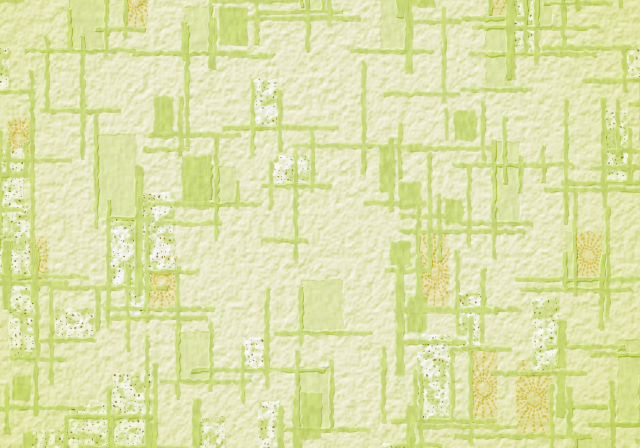
Reproduce this pattern procedurally as a WebGL 1 fragment shader.

```glsl
precision highp float;
uniform vec2 u_resolution;

#define CELL 0.20          // spacing of the motifs, in canvas heights
#define PRESENCE 0.95      // share of motifs that are drawn
#define LINE_WIDTH 0.0048  // half width of a thin line
#define RAGGED 0.0058      // wobble of all outlines
#define SOFTNESS 0.0016    // outline blur
#define GRAIN 82.0         // frequency of the plaster bumps
#define GRAIN_DEPTH 0.9    // height of the plaster bumps
#define EMBOSS 0.0036      // reach of the relief shading
#define DOT_PITCH 0.0115   // spacing of the specks
#define RAYS 22.0          // rays in a stippled burst
#define VIGNETTE 0.55      // strength of the green edge tint

const vec3 CREAM = vec3(0.915, 0.915, 0.785);
const vec3 PANEL = vec3(0.865, 0.890, 0.660);
const vec3 LEAF = vec3(0.795, 0.850, 0.490);
const vec3 CHALK = vec3(0.945, 0.945, 0.905);
const vec3 BROWN = vec3(0.570, 0.460, 0.180);
const vec3 OCHRE = vec3(0.850, 0.760, 0.330);

struct Layers { float line, solid, panel, speckle, burst; vec2 burstPos; };

vec4 hash4(vec2 p) {
  vec4 q = fract(p.xyxy * vec4(0.1031, 0.1030, 0.0973, 0.1099));
  q += dot(q, q.wzxy + 33.33);
  return fract((q.xxyz + q.yzzw) * q.zywx);
}

float noise(vec2 p) {
  vec2 i = floor(p), f = fract(p);
  f = f * f * (3.0 - 2.0 * f);
  float low = mix(hash4(i).x, hash4(i + vec2(1, 0)).x, f.x);
  float high = mix(hash4(i + vec2(0, 1)).x, hash4(i + vec2(1, 1)).x, f.x);
  return mix(low, high, f.y);
}

// Soft coverage of a signed distance and of a centred box
float cover(float d) {
  float edge = max(SOFTNESS, 0.7 / u_resolution.y);
  return 1.0 - smoothstep(-edge, edge, d);
}
float box(vec2 p, vec2 size) {
  vec2 d = abs(p) - size;
  return cover(max(d.x, d.y));
}

// Scattered rectangles, each with lines overshooting its sides
Layers layout(vec2 p) {
  Layers l = Layers(0.0, 0.0, 0.0, 0.0, 0.0, vec2(0.0));
  vec2 wobble = vec2(noise(p * 95.0), noise(p * 95.0 + 41.0)) - 0.5;
  vec2 w = p + wobble * RAGGED;
  for (int j = -1; j <= 1; j++)
  for (int i = -1; i <= 1; i++)
  for (int k = 0; k < 2; k++) {
    vec2 cell = floor(p / CELL) + vec2(i, j);
    vec2 seed = cell + 57.0 * float(k) + 11.0;
    vec4 a = hash4(seed), b = hash4(seed + 131.0), c = hash4(seed + 277.0);
    if (c.x > PRESENCE) continue;
    vec2 size = mix(vec2(0.024, 0.03), vec2(0.054, 0.095), a.zw);
    vec2 q = w - (cell + a.xy) * CELL;
    float fill = box(q, size);
    if (b.x < 0.17) l.solid = max(l.solid, box(q, size * vec2(0.6, 0.65)));
    else if (b.x < 0.38) l.panel = max(l.panel, fill);
    else if (b.x < 0.66) l.speckle = max(l.speckle, box(q, size * vec2(0.85, 1.0)));
    else if (b.x < 0.75 && fill > l.burst) { l.burst = fill; l.burstPos = q; }

    float thick = LINE_WIDTH * (c.y > 0.86 ? 1.9 : 1.0);
    float side = c.z > 0.5 ? size.x : -size.x;
    vec2 across = q - vec2((b.y - 0.5) * 0.08, -size.y);
    vec2 up = q - vec2(side, (b.w - 0.5) * 0.09);
    l.line = max(l.line, box(across, vec2(mix(0.05, 0.155, b.z), LINE_WIDTH)));
    l.line = max(l.line, box(up, vec2(thick, mix(0.05, 0.15, c.w))));
    if (c.y < 0.5) {
      vec2 extra = q + vec2(side, (b.z - 0.5) * 0.1);
      l.line = max(l.line, box(extra, vec2(LINE_WIDTH, mix(0.03, 0.09, b.y))));
    }
  }
  return l;
}

float plaster(vec2 p) {
  return noise(p * GRAIN) + 0.5 * noise(p * GRAIN * 2.0 + 9.0);
}
float relief(Layers l, vec2 p) {
  float flatness = max(max(l.line, 0.8 * l.solid), 0.85 * l.panel);
  float raised = max(l.line, 0.75 * l.solid) + 0.2 * max(l.panel, l.speckle);
  return raised + plaster(p) * GRAIN_DEPTH * mix(1.0, 0.3, flatness);
}

// Irregular specks on chalky blotches
vec3 speckled(vec2 p) {
  float blotch = noise(p * 78.0 + 5.0) + 0.4 * noise(p * 150.0);
  vec3 col = mix(mix(LEAF, PANEL, 0.5), CHALK, smoothstep(0.45, 0.85, blotch));
  vec2 warped = p + 0.010 * vec2(noise(p * 45.0 + 3.0), noise(p * 45.0 + 23.0));
  vec2 id = floor(warped / DOT_PITCH);
  vec4 r = hash4(id + 400.0);
  float d = length(fract(warped / DOT_PITCH) - mix(vec2(0.2), vec2(0.8), r.xy));
  float dots = cover((d - mix(0.02, 0.20, r.z)) * DOT_PITCH);
  return mix(col, r.w > 0.6 ? BROWN : LEAF * 0.85, dots * 0.85);
}

// Rows of dots running outward from a centre
float stipple(vec2 q) {
  float r = length(q), turn = atan(q.y, q.x + 0.00001) / 6.2832 * RAYS;
  float shift = hash4(vec2(floor(turn), 7.0)).x;
  float side = (fract(turn) - 0.5) * 6.2832 / RAYS * r;
  float along = (fract(r / 0.009 + shift) - 0.5) * 0.009;
  return cover(length(vec2(side, along * 0.7)) - 0.0022) * smoothstep(0.008, 0.015, r);
}

void main() {
  vec2 p = gl_FragCoord.xy / u_resolution.y;
  vec2 uv = gl_FragCoord.xy / u_resolution;
  vec2 toLight = EMBOSS * vec2(-0.6, 0.9);
  Layers l = layout(p);
  float shade = relief(l, p) - relief(layout(p + toLight), p + toLight);
  shade = clamp(shade, -0.9, 0.7);

  // Colour layers from the plaster up to the lines
  vec3 col = mix(CREAM, PANEL, 0.4 * smoothstep(0.75, 0.3, plaster(p)));
  float fibre = noise(p * vec2(170.0, 60.0)) - 0.5;
  col = mix(col, PANEL + 0.05 * fibre, l.panel);
  col = mix(col, mix(CREAM, OCHRE, 0.22 + 0.7 * stipple(l.burstPos)), l.burst);
  col = mix(col, speckled(p), l.speckle);
  col = mix(col, LEAF + 0.07 * fibre, max(l.solid, l.line));

  // Relief light, with shadows turning green
  col += max(shade, 0.0) * vec3(0.11, 0.10, 0.28);
  col += min(shade, 0.0) * vec3(0.20, 0.15, 0.46);

  // Greener towards the sides and the lower right
  vec2 away = (uv - vec2(0.47, 0.56)) * vec2(1.75, 1.35);
  float tint = VIGNETTE * smoothstep(0.5, 1.25, length(away));
  col *= mix(vec3(1.0), vec3(0.94, 0.965, 0.66), tint);
  gl_FragColor = vec4(clamp(col, 0.0, 1.0), 1.0);
}
```
